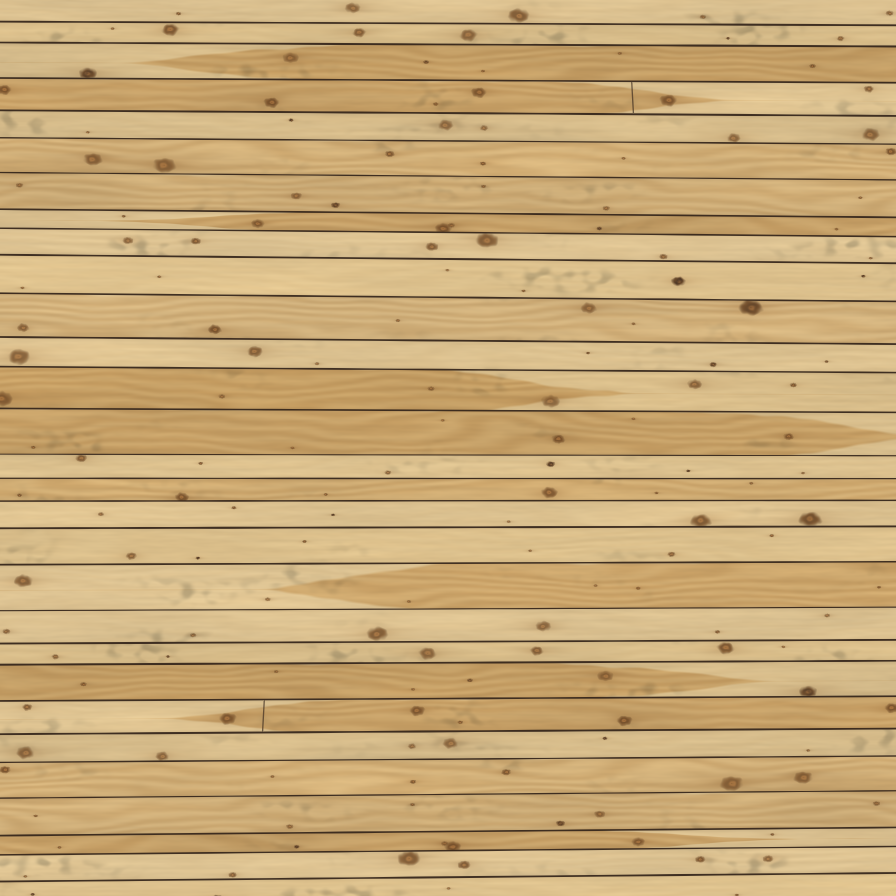
Give the GLSL for this texture, as a Shadertoy shader.

```glsl
// Pale pine planks: a stack of 19 uneven boards runs down the canvas, then
// starts again mirrored left to right. Each board gets sapwood or a tapering
// tongue of heartwood, noise grain, scattered knots, smudges and a dark seam.

#define BOARDS 19
#define STACK_HEIGHT 0.690
#define STACK_OFFSET 0.0104
#define SEAM_WIDTH 0.0017
#define KNOTS 6
#define JOINT_BOARD 3
#define JOINT_X 0.706
#define SAPWOOD vec3(0.855, 0.750, 0.555)
#define HEARTWOOD vec3(0.775, 0.620, 0.390)
#define KNOT_BROWN vec3(0.54, 0.36, 0.19)
#define SEAM_DARK vec3(0.20, 0.14, 0.10)

// Upper edge of every board, as a fraction of the stack
const float EDGE[BOARDS + 1] = float[](
    0.0, 0.053, 0.087, 0.145, 0.198, 0.243, 0.300, 0.360, 0.391, 0.434,
    0.496, 0.566, 0.613, 0.679, 0.751, 0.789, 0.825, 0.868, 0.926, 1.0);

// Heartwood tip: 0 none, +x reaches from the left, -x from the right, 2 all
const float HEART[BOARDS] = float[](
    0.0, 0.0, -0.13, 0.84, 0.0, 2.0, 2.0, -0.10, 0.0, 0.0,
    2.0, 0.0, 0.72, 1.05, 0.0, 2.0, 0.0, 0.0, -0.27);

vec2 hash2(vec2 p) {
    p = vec2(dot(p, vec2(127.1, 311.7)), dot(p, vec2(269.5, 183.3)));
    return fract(sin(p) * 43758.5);
}

float corner(vec2 cell, vec2 f) {
    return dot(hash2(cell) * 2.0 - 1.0, f);
}

// Gradient noise, roughly -0.7 to 0.7
float noise(vec2 p) {
    vec2 i = floor(p), f = fract(p), e = vec2(1.0, 0.0);
    vec2 u = f * f * f * (f * (f * 6.0 - 15.0) + 10.0);
    return mix(mix(corner(i, f), corner(i + e, f - e), u.x),
               mix(corner(i + e.yx, f - e.yx), corner(i + 1.0, f - 1.0), u.x), u.y);
}

// Share of a pixel covered by a line, d away from its centre
float lineCover(float d, float width, float px) {
    vec2 reach = vec2(d - 0.5 * width, d + 0.5 * width);
    reach = clamp(reach, -0.5 * px, 0.5 * px);
    return (reach.y - reach.x) / px;
}

// Heartwood coverage; v runs across the board from its upper edge
float heartMask(float tip, float x, float v, float seed) {
    if (tip == 0.0) return 0.0;
    float inside = tip > 0.0 ? tip - x : x + tip;
    float wobble = noise(vec2(x * 7.0, seed * 7.3)) + 0.4 * noise(vec2(x * 30.0, seed));
    float halfWidth = 0.58 * smoothstep(-0.03, 0.28, inside) + 0.16 * wobble;
    halfWidth *= smoothstep(-0.01, 0.05, inside);
    return smoothstep(-0.03, 0.05, halfWidth - abs(v - 0.56));
}

// Blends the knots of one board into the wood colour
vec3 addKnots(vec3 wood, vec2 q, float top, float height, float id, float px) {
    for (int k = 0; k < KNOTS; k++) {
        vec2 place = hash2(vec2(float(k) + 0.5, id + 3.0));
        vec2 kind = hash2(vec2(id + 17.0, float(k) + 9.5));
        float size = min(mix(0.0013, 0.0085, kind.x * kind.x * kind.x), 0.26 * height);
        vec2 centre = vec2((float(k) + place.x) / float(KNOTS),
                           top + height * mix(0.14, 0.86, place.y));
        vec2 d = (q - centre) / size;
        float r = length(d / vec2(1.35, 0.9)) + 0.35 * noise(d * 1.1 + id);
        float soft = 0.25 + 0.5 * px / size;
        float core = 1.0 - smoothstep(1.0 - soft, 1.0 + soft, r);
        float flare = exp(-abs(d.x) * 0.35 - d.y * d.y * 0.8);
        float dark = smoothstep(0.72, 0.95, kind.y);
        vec3 tone = KNOT_BROWN * (1.0 - 0.30 * smoothstep(0.4, 1.0, r));
        tone *= 1.0 + 0.15 * sin(r * 9.0);
        tone = mix(tone, SEAM_DARK * 1.3, dark * (0.55 + 0.6 * noise(d * 1.4)));
        wood *= 1.0 - vec3(0.12, 0.17, 0.22) * flare;
        wood = mix(wood, tone, core * mix(0.65, 0.95, kind.y));
    }
    return wood;
}

void mainImage(out vec4 fragColor, in vec2 fragCoord) {
    vec2 uv = fragCoord / iResolution.xy;
    float px = 1.0 / iResolution.y;

    // Stack position, with boards that lean slightly and swing back
    float row = (1.0 - uv.y + STACK_OFFSET) / STACK_HEIGHT;
    float swing = sin(3.14159 * row);
    float lean = 0.0039 * cos(3.14159 * row) + 0.0091 * swing * abs(swing);
    row -= lean * (uv.x - 0.5) / STACK_HEIGHT;
    float s = fract(row);
    float x = mod(floor(row), 2.0) > 0.5 ? 1.0 - uv.x : uv.x;
    vec2 q = vec2(x, s * STACK_HEIGHT);

    // Board under this point
    int board = 0;
    for (int i = 1; i < BOARDS; i++) board += int(s >= EDGE[i]);
    float id = float(board);
    float top = EDGE[board] * STACK_HEIGHT;
    float height = EDGE[board + 1] * STACK_HEIGHT - top;
    float v = (q.y - top) / height;
    vec2 g = q + vec2(id * 3.7, id * 1.3);
    vec2 tint = hash2(vec2(id, 5.0)) - 0.5;

    // Sapwood and heartwood
    float heart = heartMask(HEART[board], x, v, id + 1.0);
    float strength = HEART[board] > 1.5 ? 0.68 + 0.3 * tint.y : 0.92;
    vec3 wood = mix(SAPWOOD, HEARTWOOD, heart * strength);
    wood *= 1.0 + 0.045 * tint.x + vec3(0.0, -0.01, -0.04) * tint.y;

    // Long fibres, growth rings and broad shading
    float fibre = noise(g * vec2(9.0, 190.0)) + 0.6 * noise(g * vec2(45.0, 330.0));
    float warp = noise(g * vec2(5.0, 28.0)) * 2.6 + noise(g * vec2(16.0, 60.0)) * 0.5;
    float rings = sin(6.28318 * (height * 75.0 * (v - 0.5) + warp));
    wood *= 1.0 + 0.045 * fibre + 0.07 * noise(g * vec2(4.0, 22.0));
    wood *= 1.0 - vec3(0.020, 0.030, 0.045) * (0.35 + heart) * rings;

    // Grey smudges and small scuffs
    float smudge = smoothstep(0.12, 0.5, noise(g * vec2(8.0, 24.0)))
                 * smoothstep(-0.1, 0.4, noise(g * vec2(60.0, 95.0)));
    wood = mix(wood, wood * vec3(0.76, 0.77, 0.77), smudge * 0.75);
    wood = addKnots(wood, q, top, height, id, px);

    // Seams vary in weight along their length; one board has a butt joint
    float toTop = q.y - top, toBottom = top + height - q.y;
    float seam = mod(toTop < toBottom ? id : id + 1.0, float(BOARDS));
    float d = min(toTop, toBottom);
    float weight = 0.65 + 0.6 * hash2(vec2(seam, 31.0)).x;
    weight += 0.45 * noise(vec2(x * 14.0, seam * 5.7));
    float gap = lineCover(d, SEAM_WIDTH * max(weight, 0.35), px);
    if (board == JOINT_BOARD)
        gap = max(gap, 0.7 * lineCover(x - JOINT_X - 0.002 * (v - 0.5), 0.0015, px));
    wood *= 1.0 - 0.10 * exp(-d / 0.0016);
    wood = mix(wood, SEAM_DARK, gap * 0.92);

    fragColor = vec4(clamp(wood, 0.0, 1.0), 1.0);
}
```
